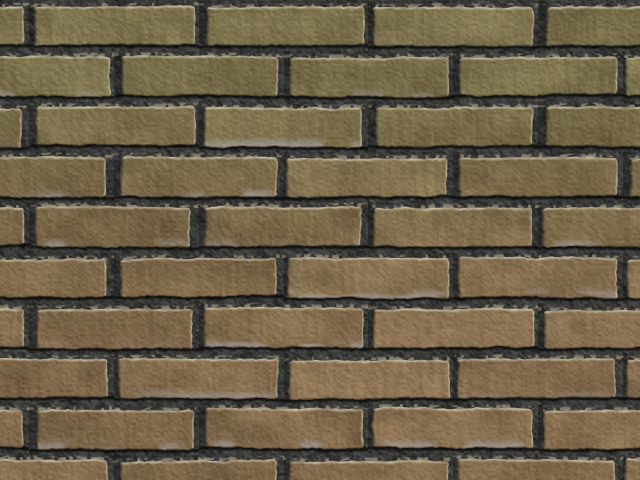
A WebGL 2 fragment shader for this texture:

```glsl
#version 300 es
precision highp float;
// Weathered tan brick wall in running bond, raked by light from the upper right.

#define PITCH vec2(0.3533, 0.105)      // one brick plus its joint
#define ORIGIN vec2(0.061, 0.9987)     // joint crossing at the top left
#define HALF_SIZE vec2(0.1645, 0.0408) // half of a brick face
#define CORNER 0.007
#define ROUGH_EDGE 0.0045
#define GRAIN 190.0
#define RELIEF 0.62
#define BRICK_DARK vec3(0.37, 0.32, 0.23)
#define BRICK_LIGHT vec3(0.64, 0.58, 0.45)
#define LIT_EDGE vec3(0.80, 0.76, 0.66)
#define MORTAR_DARK vec3(0.13, 0.13, 0.13)
#define MORTAR_LIGHT vec3(0.33, 0.33, 0.32)

uniform vec2 u_resolution;
out vec4 fragColor;

float hash(vec2 p) {
  return fract(sin(dot(p, vec2(127.1, 311.7))) * 43758.5453);
}

float noise(vec2 p) {
  vec2 i = floor(p), f = fract(p);
  f = f * f * (3.0 - 2.0 * f);
  return mix(mix(hash(i), hash(i + vec2(1.0, 0.0)), f.x),
             mix(hash(i + vec2(0.0, 1.0)), hash(i + 1.0), f.x), f.y);
}

float fbm(vec2 p) {
  float sum = 0.0, weight = 0.5;
  for (int i = 0; i < 4; i++) {
    sum += weight * noise(p);
    p = p * 2.03 + 17.3;
    weight *= 0.5;
  }
  return sum;
}

// Fine surface height, shared by brick and mortar
float surfaceHeight(vec2 p) {
  return 0.6 * noise(p * GRAIN) + 0.4 * noise(p * GRAIN * 0.47 + 31.0);
}

float roundedBox(vec2 p, vec2 halfSize, float radius) {
  vec2 d = abs(p) - halfSize + radius;
  return length(max(d, 0.0)) + min(max(d.x, d.y), 0.0) - radius;
}

vec3 brickColor(vec2 p, vec2 q, vec2 halfSize, vec4 rnd, float slope) {
  // Firing stains, vertical drag marks and grain
  float stain = fbm(p * vec2(13.0, 20.0) + rnd.xy * 40.0);
  float drag = noise(p * vec2(150.0, 22.0) + rnd.zw * 30.0);
  float tone = 0.42 + 0.55 * (stain - 0.47) + 0.18 * (drag - 0.5)
             + 0.22 * (rnd.w - 0.5) + RELIEF * slope;
  vec3 color = mix(BRICK_DARK, BRICK_LIGHT, clamp(tone, -0.45, 1.4));

  // Olive cast in the upper rows, warmer brown in the lower ones
  vec3 tint = mix(vec3(1.05, 0.97, 0.93), vec3(0.98, 1.01, 0.91), smoothstep(0.3, 0.85, p.y));
  color *= tint;

  // Pale salt along the foot of some bricks
  float foot = 1.0 - smoothstep(0.002, 0.024, q.y + halfSize.y);
  float salt = foot * smoothstep(0.45, 0.75, noise(p * vec2(17.0, 40.0)))
             * smoothstep(0.35, 0.8, rnd.z);
  color = mix(color, vec3(0.66, 0.65, 0.67), 0.6 * salt);

  // Worn arrises: bright above and right, dim at the left and under the lip
  float chip = 0.35 + 0.65 * noise(p * vec2(70.0, 110.0) + 9.0);
  float top = smoothstep(-0.0075, -0.001, q.y - halfSize.y);
  float right = smoothstep(-0.0055, -0.001, q.x - halfSize.x);
  float left = smoothstep(-0.006, 0.0, -q.x - halfSize.x);
  float lip = smoothstep(-0.004, 0.0, -q.y - halfSize.y);
  color *= 1.0 - 0.35 * max(left, lip);
  return mix(color, LIT_EDGE, chip * max(top, 0.8 * right));
}

vec3 mortarColor(vec2 p, vec2 q, vec2 halfSize, float slope) {
  float grit = fbm(p * 85.0);
  vec3 color = mix(MORTAR_DARK, MORTAR_LIGHT, clamp(grit + 1.1 * slope, 0.0, 1.5));

  // Crumbs catching light on the ledge over each brick
  float above = q.y - halfSize.y;
  float ledge = smoothstep(-0.002, 0.001, above) * (1.0 - smoothstep(0.003, 0.010, above));
  float crumbs = smoothstep(0.48, 0.72, noise(p * 135.0 + 5.0));
  color = mix(color, vec3(0.59, 0.56, 0.48), 0.8 * ledge * crumbs);

  // Shadow cast below and to the left of the brick
  float below = 1.0 - smoothstep(0.002, 0.009, -q.y - halfSize.y);
  float under = smoothstep(-0.003, 0.001, -q.y - halfSize.y) * below;
  float beside = smoothstep(0.0, 0.002, -q.x - halfSize.x);
  return color * (1.0 - max(0.68 * under, 0.25 * beside));
}

void main() {
  vec2 p = gl_FragCoord.xy / u_resolution.y;

  // Running bond: every other row is shifted by half a brick
  vec2 grid = (p - ORIGIN) / PITCH;
  float row = floor(grid.y);
  grid.x -= 0.5 * mod(row + 1.0, 2.0);
  vec2 cell = floor(grid);
  vec4 rnd = vec4(hash(cell), hash(cell + 19.7), hash(cell + 43.1), hash(cell + 71.9));

  // Each brick is nudged, tilted, resized and given a ragged outline
  vec2 q = (fract(grid) - 0.5) * PITCH - (rnd.xy - 0.5) * vec2(0.008, 0.004);
  q.y += q.x * (rnd.z - 0.5) * 0.022;
  vec2 halfSize = HALF_SIZE + (rnd.wz - 0.5) * vec2(0.006, 0.003);
  q += ROUGH_EDGE * (vec2(noise(p * 26.0), noise(p * 26.0 + 50.0)) - 0.5);
  q += 0.6 * ROUGH_EDGE * (vec2(noise(p * 120.0), noise(p * 120.0 + 80.0)) - 0.5);
  float dist = roundedBox(q, halfSize, CORNER);

  // Slope of the grain towards the light
  float slope = surfaceHeight(p) - surfaceHeight(p + vec2(0.0016, 0.0026));
  float blur = max(0.001, 0.8 / u_resolution.y);
  float face = 1.0 - smoothstep(-blur, blur, dist);
  vec3 color = mix(mortarColor(p, q, halfSize, slope),
                   brickColor(p, q, halfSize, rnd, slope), face);
  fragColor = vec4(clamp(color, 0.0, 1.0), 1.0);
}
```
